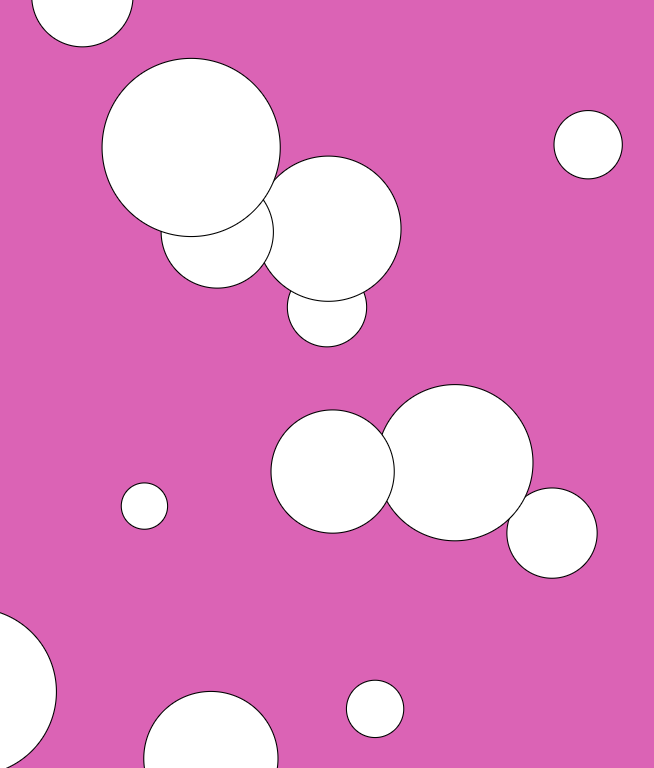
Give the GLSL for this background, as a WebGL 2 fragment shader.

```glsl
#version 300 es
precision highp float;
// White discs with a hairline dark outline, scattered on flat pink.
// Centres follow a low-discrepancy sequence plus a wobble; radii are evenly
// spaced ranks, shuffled by modular steps. Later discs cover earlier ones.

uniform vec2 u_resolution;
out vec4 fragColor;

const vec3 PINK  = vec3(0.86, 0.39, 0.71);
const vec3 WHITE = vec3(1.0);
const vec3 INK   = vec3(0.0);

const int   DISC_COUNT = 14;
const int   RANK_STEP  = 5;       // coprime with DISC_COUNT
const int   RANK_SHIFT = 4;
const float MIN_RADIUS = 0.023;   // lengths are fractions of canvas height
const float MAX_RADIUS = 0.116;
const float LINE_WIDTH = 0.0014;
const vec2  SPREAD_STEP = vec2(0.7549, 0.5698);
const vec2  WOBBLE_RATE = vec2(2.4, 4.1);
const float WOBBLE      = 0.1;

// Disc centre, as a fraction of the canvas in both directions.
vec2 discCentre(float index) {
    vec2 spread = fract(0.5 + index * SPREAD_STEP);
    vec2 phase = index * WOBBLE_RATE;
    return spread + WOBBLE * vec2(sin(phase.x), cos(phase.y));
}

// Each disc takes one unique step between the smallest and largest radius.
float discRadius(int index) {
    int rank = (index * RANK_STEP + RANK_SHIFT) % DISC_COUNT;
    return mix(MIN_RADIUS, MAX_RADIUS, float(rank) / float(DISC_COUNT - 1));
}

// Antialiased coverage of the region where the signed distance is negative.
float coverage(float signedDistance, float pixel) {
    return clamp(0.5 - signedDistance / pixel, 0.0, 1.0);
}

void main() {
    float pixel = 1.0 / u_resolution.y;
    vec2 point = gl_FragCoord.xy * pixel;
    vec2 canvas = vec2(u_resolution.x * pixel, 1.0);
    vec3 color = PINK;

    // Paint back to front: inked rim first, then the white face inside it.
    for (int i = 0; i < DISC_COUNT; i++) {
        vec2 centre = discCentre(float(i)) * canvas;
        float edge = length(point - centre) - discRadius(i);
        color = mix(color, INK, coverage(edge - 0.5 * LINE_WIDTH, pixel));
        color = mix(color, WHITE, coverage(edge + 0.5 * LINE_WIDTH, pixel));
    }

    fragColor = vec4(color, 1.0);
}
```
